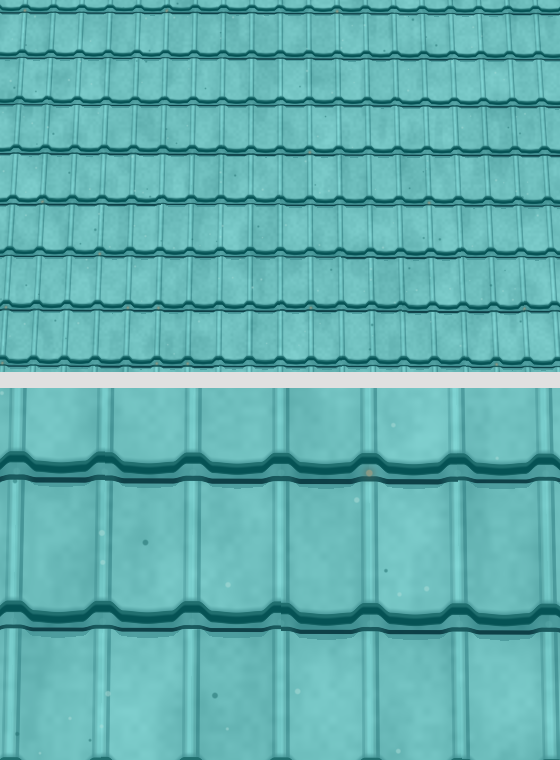
Top, the full canvas; bottom, a detail of the centre.
Give the GLSL for this texture, as a Shadertoy shader.

```glsl
// Teal metal roof tiles seen in slight perspective: rows grow downwards and ribs
// fan out from the centre. Each row ends in a scalloped dark lip above a thin
// gap; noise, specks and stained fasteners add wear.

#define RIB_GAP_TOP 0.0761     // rib spacing at the upper edge
#define RIB_GAP_GROWTH 0.0071  // spacing gained down the canvas
#define ROW_START 0.0294       // depth of the first lip
#define ROW_STEP 0.1193        // first row height
#define ROW_GROWTH 0.00229     // quadratic growth of row height
#define TILT 0.005             // rows drop slightly to the right
#define SCALLOP 0.062          // rise of the lip over a rib, in rows
#define RIB_HALF 0.085         // half width of a rib, in tiles
#define WEAR 1.0               // strength of stains and specks

const vec3 PAINT  = vec3(0.45, 0.765, 0.76);
const vec3 SHADE  = vec3(0.37, 0.68, 0.68);
const vec3 MID    = vec3(0.26, 0.57, 0.58);
const vec3 DEEP   = vec3(0.13, 0.44, 0.44);
const vec3 SHADOW = vec3(0.02, 0.32, 0.33);
const vec3 GAP    = vec3(0.04, 0.23, 0.26);
const vec3 STAIN  = vec3(0.50, 0.52, 0.44);

float hash(vec2 p) {
    vec3 q = fract(vec3(p.xyx) * 0.1031);
    q += dot(q, q.yzx + 33.33);
    return fract((q.x + q.y) * q.z);
}

float noise(vec2 p) {
    vec2 i = floor(p), f = fract(p);
    f = f * f * (3.0 - 2.0 * f);
    return mix(mix(hash(i), hash(i + vec2(1, 0)), f.x),
               mix(hash(i + vec2(0, 1)), hash(i + vec2(1, 1)), f.x), f.y);
}

// Smooth-edged interval from a to b
float band(float x, float a, float b, float w) {
    return smoothstep(a - w, a + w, x) - smoothstep(b - w, b + w, x);
}

// Sparse round marks, one candidate per grid cell
float specks(vec2 p, float density, float chance, float radius, float px) {
    vec2 q = p * density, cell = floor(q);
    vec2 centre = 0.25 + 0.5 * vec2(hash(cell + 7.3), hash(cell + 19.1));
    float dist = length(fract(q) - centre) / density;
    float size = radius * (0.5 + hash(cell + 3.7));
    return step(hash(cell + 41.0), chance) * (1.0 - smoothstep(size - px, size + px, dist));
}

void mainImage(out vec4 fragColor, in vec2 fragCoord) {
    float px = 1.0 / iResolution.y;
    float aspect = iResolution.x * px;
    vec2 p = vec2(fragCoord.x * px - 0.5 * aspect - 0.001, 1.0 - fragCoord.y * px);

    // Perspective lattice: u counts ribs, s counts rows downwards
    float gap = RIB_GAP_TOP + RIB_GAP_GROWTH * p.y;
    float u = p.x / gap;
    float depth = p.y - ROW_START - TILT * p.x / aspect;
    float root = sqrt(ROW_STEP * ROW_STEP + 4.0 * ROW_GROWTH * depth);
    float s = (root - ROW_STEP) / (2.0 * ROW_GROWTH);
    float wu = 0.6 * px / gap, ws = 0.6 * px / root;

    // Nearest rib and nearest lip, with small shifts between sheets of tiles
    float rib = floor(u + 0.5), r = u - rib, lip = floor(s + 0.5);
    float sheet = floor((floor(u) + 2.0 * lip) / 4.0);
    float d = s - lip + 0.014 * (hash(vec2(sheet, lip) + 60.0) - 0.5);
    float row = floor(s - 0.05);
    vec2 tile = vec2(floor(u), row) + 90.0;

    // Painted pan: per-tile tone, mottling, shade under the lip above
    float below = fract(s - 0.05);
    float f = fract(u);
    float tone = 0.035 * (hash(tile) - 0.5) + 0.045 * (noise(p * 24.0) - 0.5)
               + 0.035 * (noise(p * 130.0) - 0.5);
    float shade = 0.5 * exp(-below * 7.0) + 0.40 * exp(-f * 9.0)
                + 0.3 * smoothstep(0.75, 0.92, f)
                + 0.4 * smoothstep(0.45, 0.8, noise(p * vec2(40.0, 14.0) + 5.0));
    vec3 col = mix(PAINT, SHADE, min(shade, 1.0));

    // Raised rib: lit crown between a soft left line and a darker right line
    col = mix(col, SHADE, 0.45 * band(r, -RIB_HALF, RIB_HALF, wu));
    col = mix(col, PAINT * 1.08, 0.75 * band(r, -0.045, 0.025, wu + 0.01));
    col = mix(col, MID, 0.45 * band(r, -RIB_HALF - 0.015, -RIB_HALF + 0.015, wu));
    col = mix(col, MID, 0.80 * band(r, RIB_HALF - 0.03, RIB_HALF + 0.01, wu));
    col += tone;

    // Paint chips, dust and dark spots
    col = mix(col, vec3(0.68, 0.87, 0.85), 0.5 * WEAR * specks(p, 34.0, 0.09, 0.0018, px));
    col = mix(col, DEEP, 0.55 * WEAR * specks(p + 4.0, 27.0, 0.06, 0.0022, px));

    // Scalloped lip: rolls from light paint into deep shadow
    float a = abs(r);
    float bump = 1.0 - smoothstep(0.07, 0.23, a);
    float sag = 0.012 * smoothstep(0.2, 0.5, a);
    float e = d + SCALLOP * bump - sag;
    col = mix(col, MID, 0.7 * smoothstep(-0.105, -0.065, e) * step(e, 0.1));
    col = mix(col, DEEP, band(e, -0.068, 0.012, ws));
    col = mix(col, SHADOW, band(e, -0.042, 0.004, ws + 0.006));

    // Front face of the lip, then the thin gap over the next row
    float foot = d + 0.3 * SCALLOP * bump;
    float face = smoothstep(-ws, ws, e - 0.008) * (1.0 - smoothstep(0.045 - ws, 0.045 + ws, foot));
    col = mix(col, mix(MID, SHADE, 0.45 * bump) + tone, face);
    float gapWidth = 0.022 + 0.014 * hash(vec2(sheet, lip) + 130.0);
    float gapLine = band(foot, 0.045, 0.045 + gapWidth, ws);
    col = mix(col, mix(GAP, DEEP, 0.5 * bump), 0.95 * gapLine);

    // Fasteners on the rib ends, more often stained in the lower rows
    vec2 bolt = vec2(r * gap, (d - 0.005) * root);
    float dot1 = 1.0 - smoothstep(0.003 - px, 0.003 + px, length(bolt));
    float old = step(hash(vec2(rib, lip) + 200.0), 0.03 + 0.045 * max(lip - 2.0, 0.0));
    col = mix(col, mix(SHADE, STAIN * 1.15, old * WEAR), dot1 * (0.35 + 0.5 * old));
    float stain = exp(-dot(bolt, bolt) / 0.00003) * old;
    col = mix(col, STAIN * 0.75, 0.4 * WEAR * stain * (1.0 - dot1));

    fragColor = vec4(clamp(col, 0.0, 1.0), 1.0);
}
```
